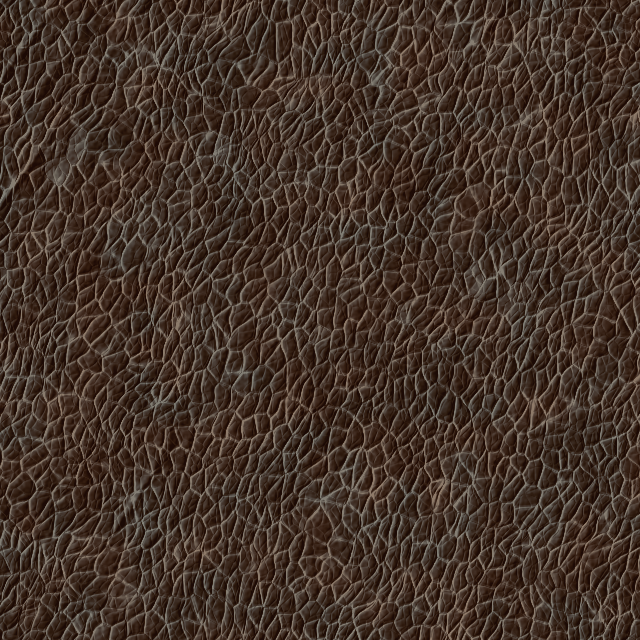
This texture is drawn by a Shadertoy shader. Its source:

```glsl
// Dark brown pebbled leather: two scales of warped cells form domed grains,
// with diagonal folds and fine pores. The height slope is lit from the
// upper left and, with pale crease lines, looked up in a brown colour ramp.

#define CELLS 46.0        // grains across the canvas
#define STRETCH 0.68      // vertical frequency relative to horizontal
#define LEAN 0.22         // rightward slant of the grains
#define WARP 0.032        // irregularity of grain size
#define PORES 0.20        // height of the fine roughness
#define FOLDS 0.55        // height of the long wrinkles
#define LIGHT 0.008       // steepness of the relief under the light
#define CONTRAST 0.55     // strength of the shading
#define BASE_TONE 0.32    // tone of flat leather
#define CREASE 0.42       // paleness of the crease lines
#define SLOPE_STEP 0.0016 // sampling distance for the slope

// Integer hash giving two values in 0..1
vec2 hash2(vec2 cell) {
    uvec2 v = uvec2(ivec2(cell) + 32768);
    v = v * 1664525u + 1013904223u;
    v.x += v.y * 1664525u;
    v.y += v.x * 1664525u;
    v ^= v >> 16u;
    v.x += v.y * 1664525u;
    v.y += v.x * 1664525u;
    v ^= v >> 16u;
    return vec2(v & 65535u) / 65535.0;
}

float noise(vec2 p) {
    vec2 i = floor(p), f = fract(p);
    f = f * f * (3.0 - 2.0 * f);
    float low = mix(hash2(i).x, hash2(i + vec2(1, 0)).x, f.x);
    float high = mix(hash2(i + vec2(0, 1)).x, hash2(i + vec2(1, 1)).x, f.x);
    return mix(low, high, f.y);
}

// Gap between the two nearest cell centres: zero along the creases
float creaseGap(vec2 p) {
    vec2 i = floor(p), f = fract(p);
    float nearest = 8.0, second = 8.0;
    for (int y = -1; y <= 1; y++)
    for (int x = -1; x <= 1; x++) {
        vec2 o = vec2(x, y);
        float d = length(o + hash2(i + o) - f);
        second = min(second, max(nearest, d));
        nearest = min(nearest, d);
    }
    return second - nearest;
}

// Long wrinkles running up to the right, present only in patches
float foldHeight(vec2 p) {
    vec2 q = vec2(dot(p, vec2(0.8, -0.6)) * 16.0, dot(p, vec2(0.6, 0.8)) * 4.0);
    float ridge = 1.0 - abs(2.0 * noise(q + 11.0) - 1.0);
    float patches = smoothstep(0.45, 0.8, noise(p * 4.0 + 5.0));
    return smoothstep(0.7, 1.0, ridge) * patches;
}

// Surface height; gaps returns the coarse and fine crease distances
float leatherHeight(vec2 p, out vec2 gaps) {
    vec2 w = p + WARP * (vec2(noise(p * 9.0), noise(p * 9.0 + 40.0)) - 0.5);
    w += 0.007 * (vec2(noise(p * 48.0 + 3.0), noise(p * 48.0 + 70.0)) - 0.5);
    vec2 q = CELLS * vec2(w.x - LEAN * w.y, w.y * STRETCH);
    gaps = vec2(creaseGap(q), creaseGap(q * 1.9 + 17.0));
    float grains = 0.5 * (1.0 - exp(-5.0 * gaps.x)) + 0.2 * gaps.x;
    float wrinkles = 0.17 * (1.0 - exp(-4.0 * gaps.y));
    return grains + wrinkles + PORES * noise(p * 170.0) + FOLDS * foldHeight(p);
}

// Brown ramp from deep shadow to pale crease
vec3 leatherColour(float tone) {
    vec3 ramp[6] = vec3[6](
        vec3(0.11, 0.04, 0.02), vec3(0.18, 0.10, 0.05),
        vec3(0.24, 0.17, 0.13), vec3(0.31, 0.26, 0.23),
        vec3(0.41, 0.37, 0.33), vec3(0.53, 0.49, 0.44));
    float t = clamp(tone, 0.0, 1.0) * 5.0;
    int k = min(int(t), 4);
    return mix(ramp[k], ramp[k + 1], t - float(k));
}

void mainImage(out vec4 fragColor, in vec2 fragCoord) {
    vec2 p = fragCoord / iResolution.y;

    // Slope of the relief
    vec2 gaps, unused;
    float h = leatherHeight(p, gaps);
    float hx = leatherHeight(p + vec2(SLOPE_STEP, 0.0), unused);
    float hy = leatherHeight(p + vec2(0.0, SLOPE_STEP), unused);
    vec2 slope = vec2(hx - h, hy - h) / SLOPE_STEP;

    // Soft-limited light from the upper left
    float lit = LIGHT * dot(slope, vec2(0.86, -0.51));
    lit /= sqrt(1.0 + lit * lit);

    // Pale creases of uneven strength
    float coarseLine = 1.0 - smoothstep(0.0, 0.22, gaps.x);
    float fineLine = 1.0 - smoothstep(0.0, 0.24, gaps.y);
    float line = coarseLine * mix(0.3, 1.3, noise(p * 32.0 + 9.0))
               + fineLine * 0.6 * noise(p * 26.0 + 31.0);

    float mottling = 0.16 * (noise(p * 14.0 + 60.0) - 0.5)
                   + 0.14 * (noise(p * 230.0) - 0.5);
    float tone = BASE_TONE + CONTRAST * lit + CREASE * line + mottling;

    // Slight drift between reddish and greyish brown
    vec3 tint = mix(vec3(1.06, 0.97, 0.92), vec3(0.95, 1.02, 1.06), noise(p * 22.0 + 80.0));
    fragColor = vec4(leatherColour(tone) * tint, 1.0);
}
```
